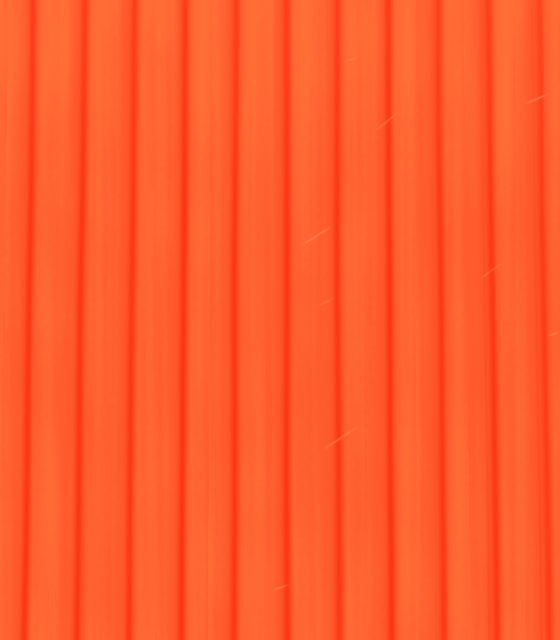
Write a WebGL 2 fragment shader that draws this texture.

```glsl
#version 300 es
precision highp float;
// Glossy orange ribbed plastic: soft vertical grooves that fan out slightly, with faint streaks and scratches.
uniform vec2 u_resolution;
out vec4 fragColor;

const vec3 CREST  = vec3(1.00, 0.425, 0.212);
const vec3 BODY   = vec3(1.00, 0.372, 0.184);
const vec3 SHADE  = vec3(1.00, 0.315, 0.150);
const vec3 GROOVE = vec3(0.99, 0.205, 0.070);
const vec3 SCUFF  = vec3(1.00, 0.560, 0.340);

const float FAN_CENTER = 0.512;     // x of the groove that stays upright
const float PITCH_BOTTOM = 0.0938;  // groove spacing, in canvas widths
const float PITCH_TOP = 0.0902;

float hash(float n) {
    return fract(sin(n * 127.1 + 11.7) * 4375.85);
}

vec2 gradientAt(vec2 cell) {
    float angle = 6.2832 * hash(dot(cell, vec2(1.0, 57.3)));
    return vec2(cos(angle), sin(angle));
}

float gradientNoise(vec2 p) {
    vec2 i = floor(p), f = fract(p);
    vec2 w = f * f * f * (f * (f * 6.0 - 15.0) + 10.0);
    vec2 e = vec2(0.0, 1.0);
    float low  = mix(dot(gradientAt(i), f), dot(gradientAt(i + e.yx), f - e.yx), w.x);
    float high = mix(dot(gradientAt(i + e), f - e), dot(gradientAt(i + 1.0), f - 1.0), w.x);
    return mix(low, high, w.y);
}

float bell(float x, float width) {
    return exp(-x * x / (width * width));
}

// Bell with a different width on each side of zero.
float skewBell(float x, float leftWidth, float rightWidth) {
    return bell(x, x < 0.0 ? leftWidth : rightWidth);
}

// Thin soft stroke that fades towards both ends.
float scratch(vec2 p, vec2 center, float angle, float halfLength, float width) {
    vec2 dir = vec2(cos(angle), sin(angle));
    vec2 q = p - center;
    float along = dot(q, dir) / halfLength;
    float across = dot(q, vec2(-dir.y, dir.x));
    return bell(across, width) * (1.0 - smoothstep(0.3, 1.0, abs(along)));
}

float scratches(vec2 p, float aspect) {
    float sum = 0.0;
    for (float i = 0.0; i < 9.0; i++) {
        vec2 center = vec2(aspect * sqrt(hash(i + 3.1)), hash(i * 2.3 + 8.4));
        float angle = mix(0.25, 0.75, hash(i + 21.6));
        float halfLength = mix(0.010, 0.042, hash(i + 40.2));
        sum += scratch(p, center, angle, halfLength, 0.0018) * mix(0.15, 0.5, hash(i + 60.9));
    }
    return sum;
}

// Rib surface between grooves: bright just right of a groove, duller to its left.
vec3 ribColor(vec2 uv, float offset, float id) {
    float across = fract(offset);
    float dullness = 0.25 + 0.65 * smoothstep(0.15, 0.9, across);
    dullness += 0.30 * bell(uv.y - 0.48, 0.30);
    dullness -= 0.50 * smoothstep(0.72, 0.98, uv.y);
    dullness += 0.9 * gradientNoise(vec2(uv.x * 75.0 + id * 3.7, uv.y * 1.6));
    dullness += 0.5 * gradientNoise(uv * vec2(9.0, 7.0));
    dullness += 0.15 * gradientNoise(uv * vec2(90.0, 100.0));
    return mix(CREST, BODY, clamp(dullness, -0.1, 1.25));
}

void main() {
    vec2 uv = gl_FragCoord.xy / u_resolution;
    float aspect = u_resolution.x / u_resolution.y;
    vec2 p = vec2(uv.x * aspect, uv.y);

    // Signed distance to the nearest groove, in rib widths
    float ribs = (uv.x - FAN_CENTER) / mix(PITCH_BOTTOM, PITCH_TOP, uv.y);
    float id = floor(ribs + 0.5);
    float wobble = 0.03 * gradientNoise(vec2(id * 5.3 + 0.5, uv.y * 2.5));
    float offset = ribs - id + wobble;

    // Grooves get softer and fainter towards the top and the right
    float rightSide = smoothstep(1.5, 4.5, id);
    float depth = 0.95 - 0.22 * smoothstep(0.6, 1.0, uv.y) - 0.15 * rightSide;
    depth += 0.16 * (hash(id + 9.0) - 0.5);
    float core = skewBell(offset, 0.075, 0.06);
    float skirt = skewBell(offset, mix(0.19, 0.26, rightSide), 0.135);
    float secondLine = bell(offset + 0.15, 0.03) * rightSide * (1.0 - 0.6 * uv.y);

    vec3 color = ribColor(uv, ribs + wobble, id);
    color = mix(color, SHADE, 0.85 * skirt);
    color = mix(color, GROOVE, clamp(depth * core + 0.3 * secondLine, 0.0, 1.0));
    color = mix(color, SCUFF, min(scratches(p, aspect), 0.6));
    fragColor = vec4(color, 1.0);
}
```
